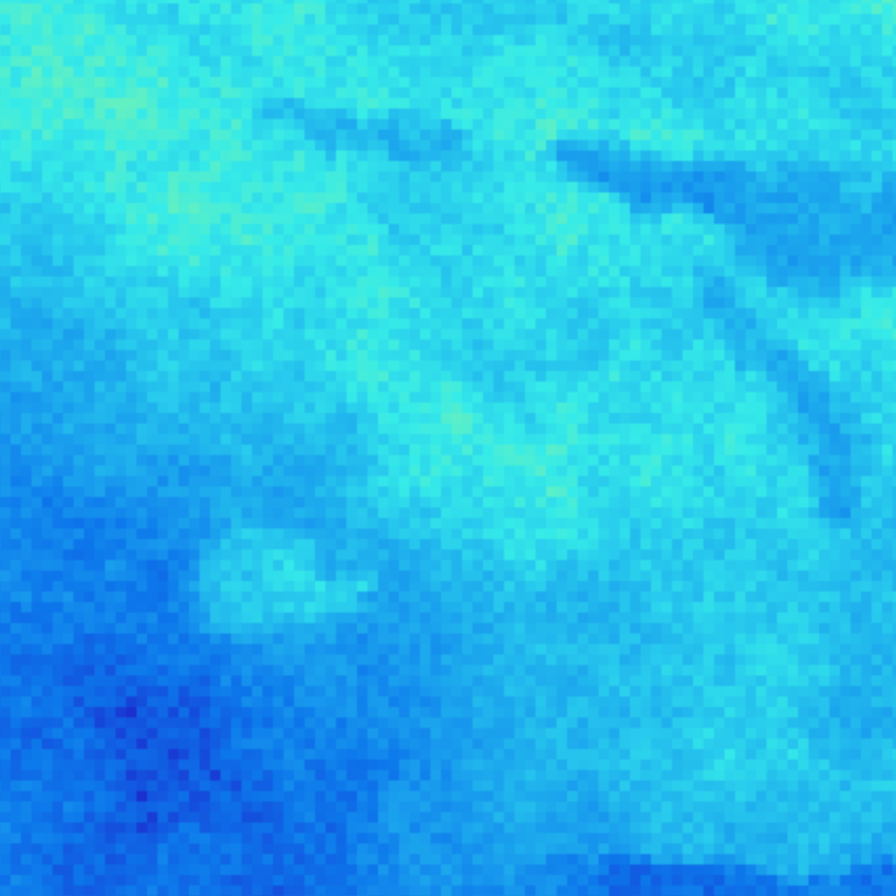
A three.js fragment shader for this texture:

```glsl
// Blocky heat-map mosaic: cyan field fading to deep blue at the lower left, with dark streaks.
varying vec2 vUv;

const float CELLS = 85.333;   // mosaic cells across the canvas
const float EDGE_BLUR = 0.16; // softness of cell borders, in cells

const vec3 INDIGO = vec3(0.12, 0.11, 0.78);
const vec3 ROYAL  = vec3(0.07, 0.35, 0.88);
const vec3 BLUE   = vec3(0.05, 0.47, 0.92);
const vec3 AZURE  = vec3(0.09, 0.59, 0.93);
const vec3 SKY    = vec3(0.12, 0.69, 0.93);
const vec3 CYAN   = vec3(0.16, 0.80, 0.93);
const vec3 AQUA   = vec3(0.21, 0.92, 0.91);
const vec3 MINT   = vec3(0.38, 0.94, 0.76);

float hash(vec2 p) {
  vec3 q = fract(vec3(p.xyx) * 0.1031);
  q += dot(q, q.yzx + 33.33);
  return fract((q.x + q.y) * q.z);
}

float valueNoise(vec2 p) {
  vec2 i = floor(p);
  vec2 f = fract(p);
  f = f * f * (3.0 - 2.0 * f);
  float low = mix(hash(i), hash(i + vec2(1.0, 0.0)), f.x);
  float high = mix(hash(i + vec2(0.0, 1.0)), hash(i + vec2(1.0)), f.x);
  return mix(low, high, f.y);
}

// Fractal noise centred on zero
float fbm(vec2 p) {
  float sum = 0.0;
  float amplitude = 0.4;
  for (int i = 0; i < 4; i++) {
    sum += amplitude * (valueNoise(p) - 0.5);
    p = mat2(0.8, 0.6, -0.6, 0.8) * p * 2.0 + 17.3;
    amplitude *= 0.68;
  }
  return sum;
}

// Soft streak from a to b whose half width grows from wa to wb
float streak(vec2 p, vec2 a, vec2 b, float wa, float wb) {
  vec2 ab = b - a;
  float t = clamp(dot(p - a, ab) / dot(ab, ab), 0.0, 1.0);
  float d = length(p - a - ab * t) / mix(wa, wb, t);
  return 1.0 - smoothstep(0.35, 1.3, d);
}

// Heat level from 0 (indigo) to 7 (mint)
float heat(vec2 p) {
  vec2 warp = vec2(fbm(p * 9.0 + 41.0), fbm(p * 9.0 + 83.0));
  vec2 q = p + 0.11 * warp;

  // Broad diagonal and vertical gradients
  float diagonal = smoothstep(0.2, 0.75, dot(q, vec2(0.7, 0.75)));
  float level = mix(1.65, 4.5, diagonal) + 1.55 * smoothstep(0.2, 0.88, q.y);

  // Dark streaks and the dim lower edge
  level -= 2.7 * streak(q, vec2(0.63, 0.81), vec2(1.0, 0.73), 0.030, 0.085);
  level -= 1.4 * streak(q, vec2(0.80, 0.67), vec2(0.94, 0.46), 0.030, 0.035);
  level -= 1.3 * streak(q, vec2(0.30, 0.87), vec2(0.51, 0.83), 0.015, 0.035);
  level -= 0.9 * streak(q, vec2(0.68, 0.92), vec2(1.0, 0.90), 0.060, 0.080);
  level -= 1.9 * smoothstep(0.05, 0.025, q.y) * smoothstep(0.55, 0.72, q.x);

  // Pale islands
  level += 1.6 * streak(q, vec2(0.27, 0.36), vec2(0.40, 0.34), 0.060, 0.030);
  level += 0.7 * streak(q, vec2(0.60, 0.40), vec2(0.64, 0.53), 0.050, 0.050);

  // Patchy texture and single-cell grain
  float grain = hash(floor(p * CELLS) + 7.0) - 0.5;
  return level + 3.4 * fbm(p * 6.0 + 5.0) + 1.1 * grain;
}

vec3 heatColour(float level) {
  vec3 c = mix(INDIGO, ROYAL, clamp(level, 0.0, 1.0));
  c = mix(c, BLUE,  clamp(level - 1.0, 0.0, 1.0));
  c = mix(c, AZURE, clamp(level - 2.0, 0.0, 1.0));
  c = mix(c, SKY,   clamp(level - 3.0, 0.0, 1.0));
  c = mix(c, CYAN,  clamp(level - 4.0, 0.0, 1.0));
  c = mix(c, AQUA,  clamp(level - 5.0, 0.0, 1.0));
  return mix(c, MINT, clamp(level - 6.0, 0.0, 1.0));
}

vec3 cellColour(vec2 cell) {
  return heatColour(heat((cell + 0.5) / CELLS));
}

void main() {
  // Blend the four nearest cells only close to their shared borders
  vec2 grid = vUv * CELLS - 0.5;
  vec2 cell = floor(grid);
  vec2 blend = smoothstep(0.5 - EDGE_BLUR, 0.5 + EDGE_BLUR, fract(grid));
  vec3 low = mix(cellColour(cell), cellColour(cell + vec2(1.0, 0.0)), blend.x);
  vec3 high = mix(cellColour(cell + vec2(0.0, 1.0)), cellColour(cell + vec2(1.0)), blend.x);
  gl_FragColor = vec4(mix(low, high, blend.y), 1.0);
}
```
